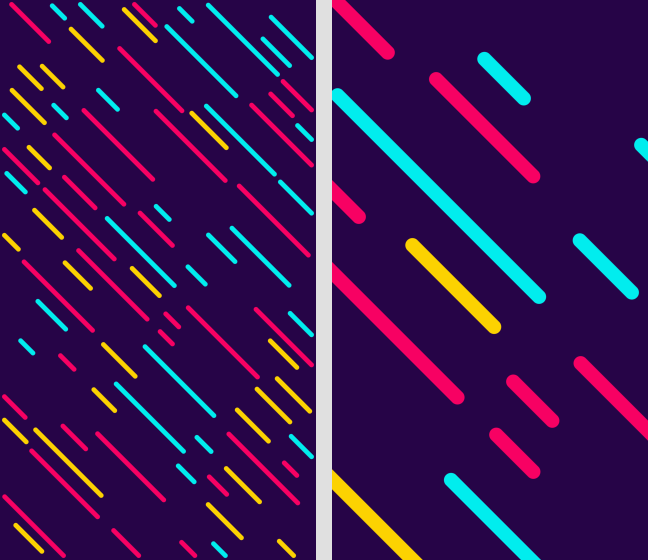
Left, the full canvas; right, a detail of the centre.
Reproduce this pattern procedurally as a WebGL 1 fragment shader.

```glsl
precision highp float;
// Scattered round-capped diagonal strokes in three bright colours on dark violet.

uniform vec2 u_resolution;

// Colours
const vec3 VIOLET = vec3(0.148, 0.016, 0.278);
const vec3 YELLOW = vec3(0.990, 0.825, 0.005);
const vec3 CYAN   = vec3(0.005, 0.930, 0.935);
const vec3 PINK   = vec3(0.970, 0.005, 0.390);

// Sizes, in canvas widths
const float LANE_WIDTH    = 0.0694;
const float CELL_LENGTH   = 0.37;
const float STROKE_RADIUS = 0.0075;
const float END_GAP       = 0.012;  // free space at each end of a slot
const float LANE_JITTER   = 0.023;  // sideways shift of a stroke in its lane
const float EDGE_MARGIN   = 0.014;  // canvas border that stroke centres avoid
const float MIN_LENGTH    = 0.055;

// Shares
const float LONG_SHARE   = 0.40;    // cells holding one long stroke
const float FILLED_SHARE = 0.52;    // half cells holding a short stroke
const float YELLOW_SHARE = 0.44;
const float CYAN_SHARE   = 0.32;

const float SQRT2 = 1.41421356;

float hash(vec2 p) {
    return fract(sin(dot(p, vec2(127.1, 311.7))) * 43758.5453);
}

// Evenly distributed but irregular value in 0..1 for a lattice cell
float spread(vec2 id, vec2 stride) {
    return fract(dot(id, stride) + 0.3 * hash(id + 3.7));
}

// Distance from p to the horizontal segment from (start, y) to (end, y)
float segmentDistance(vec2 p, float start, float end, float y) {
    return length(vec2(p.x - clamp(p.x, start, end), p.y - y));
}

// Range along a lane that stays inside the canvas, for a lane at height v
vec2 canvasRange(float v, float aspect) {
    vec2 low = vec2(EDGE_MARGIN * SQRT2);
    vec2 high = (vec2(1.0, aspect) - EDGE_MARGIN) * SQRT2;
    return vec2(max(low.x - v, v - high.y), min(high.x - v, v - low.y));
}

// Stroke length by kind: long ones, then short ones by colour
float strokeLength(bool isLong, float tone, float h) {
    if (isLong) return mix(0.31, 0.23, h * h * h);
    if (tone < YELLOW_SHARE) return mix(0.09, 0.16, h);
    if (tone < YELLOW_SHARE + CYAN_SHARE) return mix(MIN_LENGTH, 0.14, h * h);
    return mix(MIN_LENGTH, 0.16, h * h * h);
}

void main() {
    vec2 uv = gl_FragCoord.xy / u_resolution.x;
    float aspect = u_resolution.y / u_resolution.x;
    float pixel = 1.0 / u_resolution.x;

    // Rotate so that x runs down to the right along the strokes
    vec2 p = vec2(uv.x - uv.y, uv.x + uv.y) / SQRT2;

    // Lanes with random offsets, cut into cells
    float lane = floor(p.y / LANE_WIDTH);
    float laneOffset = hash(vec2(lane, 17.3)) * CELL_LENGTH;
    float along = (p.x + laneOffset) / CELL_LENGTH;
    float cell = floor(along);

    // A cell is one long slot or two short ones
    bool isLong = spread(vec2(cell, lane), vec2(0.7549, 0.5698)) < LONG_SHARE;
    float halfCell = floor(along * 2.0);
    vec2 id = vec2(isLong ? cell * 2.0 : halfCell, lane);
    float slotLength = isLong ? CELL_LENGTH : 0.5 * CELL_LENGTH;
    bool filled = isLong || spread(id + 40.0, vec2(0.3247, 0.4656)) < FILLED_SHARE;

    // Stroke line, kept inside both the slot and the canvas
    float y = (lane + 0.5) * LANE_WIDTH + (hash(id + 5.1) * 2.0 - 1.0) * LANE_JITTER;
    float slotStart = id.x * 0.5 * CELL_LENGTH - laneOffset;
    vec2 inside = canvasRange(y, aspect);
    float low = max(slotStart + END_GAP, inside.x);
    float high = min(slotStart + slotLength - END_GAP, inside.y);

    float tone = spread(id + 90.0, vec2(0.6180, 0.4142));
    float len = min(strokeLength(isLong, tone, hash(id + 9.4)), high - low);
    float start = mix(low, high - len, hash(id + 21.6));

    vec3 strokeColor = tone < YELLOW_SHARE ? YELLOW
                     : tone < YELLOW_SHARE + CYAN_SHARE ? CYAN : PINK;

    // Antialiased capsule
    float d = segmentDistance(p, start, start + len, y) - STROKE_RADIUS;
    float cover = 1.0 - smoothstep(-0.7 * pixel, 0.7 * pixel, d);
    if (!filled || len < MIN_LENGTH * 0.95) cover = 0.0;

    gl_FragColor = vec4(mix(VIOLET, strokeColor, cover), 1.0);
}
```
